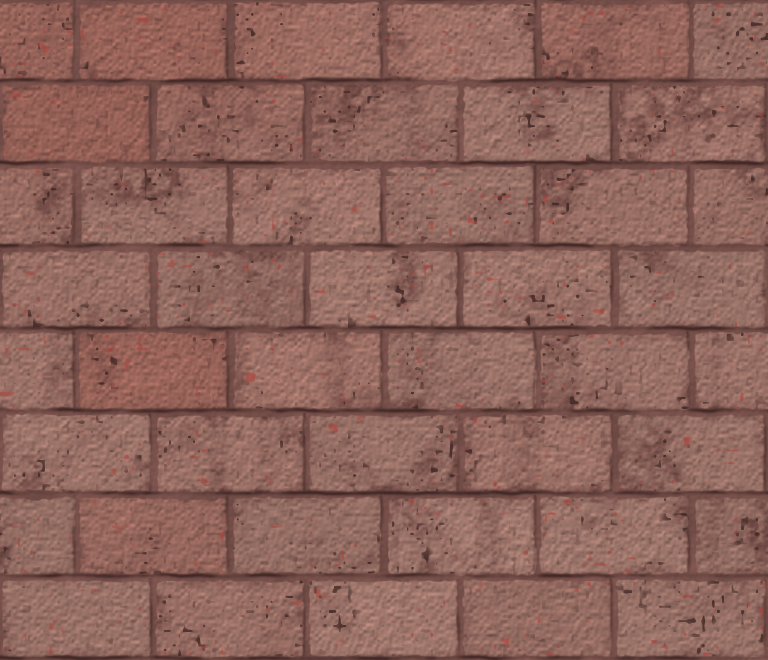
This texture is drawn by a WebGL 2 fragment shader. Its source:

```glsl
#version 300 es
precision highp float;
// Weathered wall of rough red-brown blocks in running bond, with recessed joints.
uniform vec2 u_resolution;
out vec4 fragColor;

#define GRID vec2(5.0, 8.0)
#define BLOCK_RATIO 1.862
#define JOINT 0.045
#define GRAIN_SCALE 24.0
#define GRAIN_DEPTH 0.42
#define DUSTY vec3(0.605, 0.452, 0.412)
#define RUDDY vec3(0.595, 0.385, 0.345)
#define MORTAR vec3(0.455, 0.305, 0.285)
#define STAIN vec3(0.40, 0.255, 0.24)
#define SOOT vec3(0.25, 0.15, 0.14)
#define FLECK vec3(0.68, 0.26, 0.23)

vec3 hash3(vec2 p) {
    vec3 q = fract(p.xyx * vec3(0.1031, 0.1030, 0.0973));
    q += dot(q, q.yxz + 33.33);
    return fract((q.xxy + q.yzz) * q.zyx);
}

float noise(vec2 p) {
    vec2 i = floor(p), f = fract(p);
    f = f * f * (3.0 - 2.0 * f);
    float low = mix(hash3(i).x, hash3(i + vec2(1, 0)).x, f.x);
    float high = mix(hash3(i + vec2(0, 1)).x, hash3(i + vec2(1, 1)).x, f.x);
    return mix(low, high, f.y);
}

float fbm(vec2 p) {
    float sum = 0.0, amp = 0.5;
    for (int i = 0; i < 4; i++) {
        sum += amp * noise(p);
        p = mat2(1.6, 1.2, -1.2, 1.6) * p + 17.3;
        amp *= 0.5;
    }
    return sum / 0.9375;
}

// Height of the gritty surface, finer and coarser grit together.
float grit(vec2 p) {
    return 0.6 * noise(p * GRAIN_SCALE) + 0.4 * noise(p * GRAIN_SCALE * 0.5 + 9.0);
}

// Soft bell around zero.
float bell(float x, float width) {
    return exp(-x * x / (width * width));
}

// Signed distance to a box with rounded corners.
float roundBox(vec2 p, vec2 halfSize, float radius) {
    vec2 d = abs(p) - halfSize + radius;
    return length(max(d, 0.0)) + min(max(d.x, d.y), 0.0) - radius;
}

void main() {
    vec2 uv = gl_FragCoord.xy / u_resolution;
    vec2 size = vec2(BLOCK_RATIO, 1.0);
    vec2 p = uv * GRID * size + 20.0;   // one unit is one course
    float pixel = GRID.y / u_resolution.y;

    // Running bond: odd courses shift by half a block
    vec2 cell = uv * GRID;
    cell.x += 0.5 * mod(floor(cell.y), 2.0);
    vec2 id = floor(cell);
    id.x = mod(id.x, GRID.x);
    vec2 local = fract(cell);
    vec3 rnd = hash3(id + 3.7);
    vec3 rnd2 = hash3(id + 51.3);

    // Block outline with crumbled edges
    vec2 centre = (local - 0.5) * size - (rnd2.xy - 0.5) * 0.025;
    float d = roundBox(centre, 0.5 * size - JOINT, 0.035);
    d += (noise(p * 4.0) - 0.5) * 0.025 + (noise(p * 15.0) - 0.5) * 0.03;
    float block = 1.0 - smoothstep(-pixel, pixel, d - 0.003);

    // Block tone: ruddier towards the upper left, plus chance
    float ruddy = smoothstep(0.72, 1.0, rnd.x) * 0.75 + 0.25 * rnd.y;
    ruddy += 0.75 * smoothstep(0.6, 0.95, uv.y) * smoothstep(0.75, 0.2, uv.x);
    vec3 face = mix(DUSTY, RUDDY, clamp(ruddy, 0.0, 1.0));
    face *= 0.97 + 0.07 * rnd.z;

    // Cloudy stains, upright bands and grime along the edges
    float cloud = fbm(p * 1.6 + rnd.xy * 30.0);
    float speckle = fbm(p * 9.0);
    float band = noise(vec2(p.x * 3.5, p.y * 0.5) + rnd.yz * 20.0);
    float grime = smoothstep(0.48, 0.85, cloud) * (0.35 + 0.65 * rnd2.z);
    grime += 0.45 * smoothstep(0.5, 0.9, band) * step(0.6, rnd2.x);
    grime += 0.5 * smoothstep(-0.13, 0.0, d) * smoothstep(0.4, 0.7, fbm(p * 3.0));
    face = mix(face, STAIN, clamp(grime * smoothstep(0.25, 0.7, speckle), 0.0, 0.8));

    // Grit lit from above, open pits and red flecks
    float relief = grit(p) - grit(p + vec2(-0.012, 0.025));
    face *= 1.0 + GRAIN_DEPTH * relief + 0.12 * (speckle - 0.5);
    float pit = smoothstep(0.78, 0.92, noise(p * 17.0 + 41.0));
    face = mix(face, SOOT, pit * (0.22 + 0.6 * smoothstep(0.5, 0.7, cloud)));
    float fleck = smoothstep(0.86, 0.95, noise(p * 13.0 + 87.0));
    face = mix(face, FLECK, 0.6 * fleck * smoothstep(0.4, 0.6, noise(p * 2.0 + 5.0)));

    // Smoother mortar with slow colour changes
    vec3 joint = MORTAR * (0.88 + 0.28 * fbm(p * 2.5 + 60.0) + 0.15 * relief);
    vec3 color = mix(joint, face, block);

    // Broken shadow under each block and a fainter one beside it
    vec2 side = (local - round(local)) * size;
    float wobble = (noise(p * 5.0 + 13.0) - 0.5) * 0.025;
    float under = bell(side.y - JOINT * 0.6 + wobble, 0.026);
    float beside = bell(side.x + JOINT * 0.8 + wobble, 0.022) * 0.55;
    float broken = 0.2 + 0.75 * smoothstep(0.3, 0.65, fbm(p * 2.2 + 31.0));
    color = mix(color, SOOT, max(under, beside) * broken);

    fragColor = vec4(color, 1.0);
}
```
